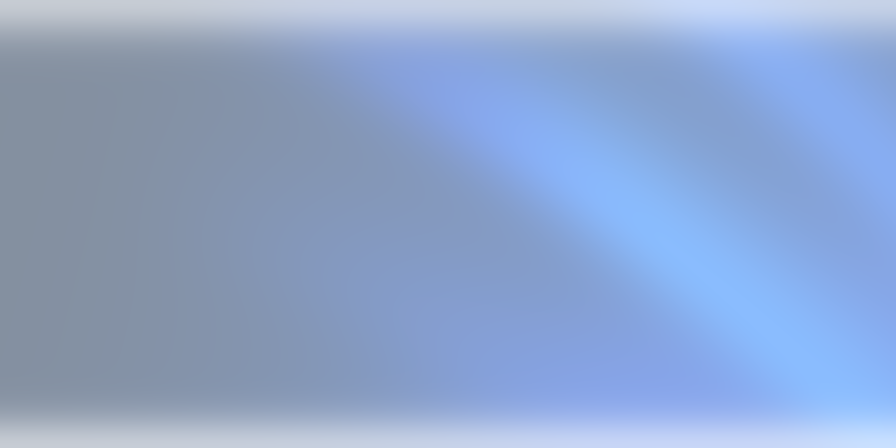
This background is drawn by a WebGL 2 fragment shader. Its source:

```glsl
#version 300 es
precision highp float;
// Soft blue light bands curving down a slate gradient, with pale top and bottom rims.

#define SLATE vec3(0.518, 0.563, 0.625)
#define STEEL vec3(0.514, 0.615, 0.790)
#define PERIWINKLE vec3(0.530, 0.655, 0.965)
#define SKY vec3(0.540, 0.740, 1.000)
#define RIM_STRENGTH 0.54
#define RIM_WIDTH 0.085

uniform vec2 u_resolution;
out vec4 outColor;

// Bell falloff with a separate width on each side of zero.
float bell(float d, float below, float above) {
    float t = d / (d < 0.0 ? below : above);
    return exp(-0.5 * t * t);
}

// Signed distance (approximate) to the falling parabola shared by all bands.
float arcDistance(vec2 p, float lift) {
    float height = 1.082 + lift - 0.05 * p.x - 0.25 * p.x * p.x;
    float slope = 0.05 + 0.5 * p.x;
    return (p.y - height) / sqrt(1.0 + slope * slope);
}

void main() {
    // Height spans 0 to 1; the 2:1 canvas spans 0 to 2 across.
    vec2 uv = gl_FragCoord.xy / u_resolution;
    vec2 p = vec2(2.0 * uv.x, uv.y);

    // Slate to steel backdrop, bluer towards the lower right.
    vec3 color = mix(SLATE, STEEL, smoothstep(-0.1, 1.75, p.x + 0.25 * (0.5 - p.y)));
    float corner = smoothstep(1.15, 2.05, p.x) * smoothstep(0.75, 0.1, p.y);
    color = mix(color, PERIWINKLE, 0.75 * corner);

    // Faint lower band opening into a violet pool on the floor.
    float lower = bell(arcDistance(p, -0.52), 0.10, 0.13);
    color = mix(color, PERIWINKLE, 0.27 * lower * smoothstep(0.2, 1.1, p.x));
    vec2 pool = (p - vec2(1.46, 0.02)) / vec2(0.34, 0.20);
    color = mix(color, PERIWINKLE, 0.68 * exp(-0.5 * dot(pool, pool)));

    // Main diagonal band, brightening along its length.
    float band = bell(arcDistance(p, 0.0), 0.085, 0.125);
    vec3 bandColor = mix(PERIWINKLE, SKY, smoothstep(0.9, 1.5, p.x));
    color = mix(color, bandColor, 0.97 * band * smoothstep(0.3, 1.35, p.x));

    // Upper right band.
    float upper = bell(arcDistance(p, 0.62), 0.085, 0.10);
    color = mix(color, mix(PERIWINKLE, SKY, 0.45), 0.82 * upper);

    // Pale rims along the top and bottom edges.
    float rim = bell(1.0 - p.y, RIM_WIDTH, 0.058) + bell(p.y, RIM_WIDTH, 0.050);
    color = mix(color, vec3(1.0), RIM_STRENGTH * rim);

    outColor = vec4(color, 1.0);
}
```
